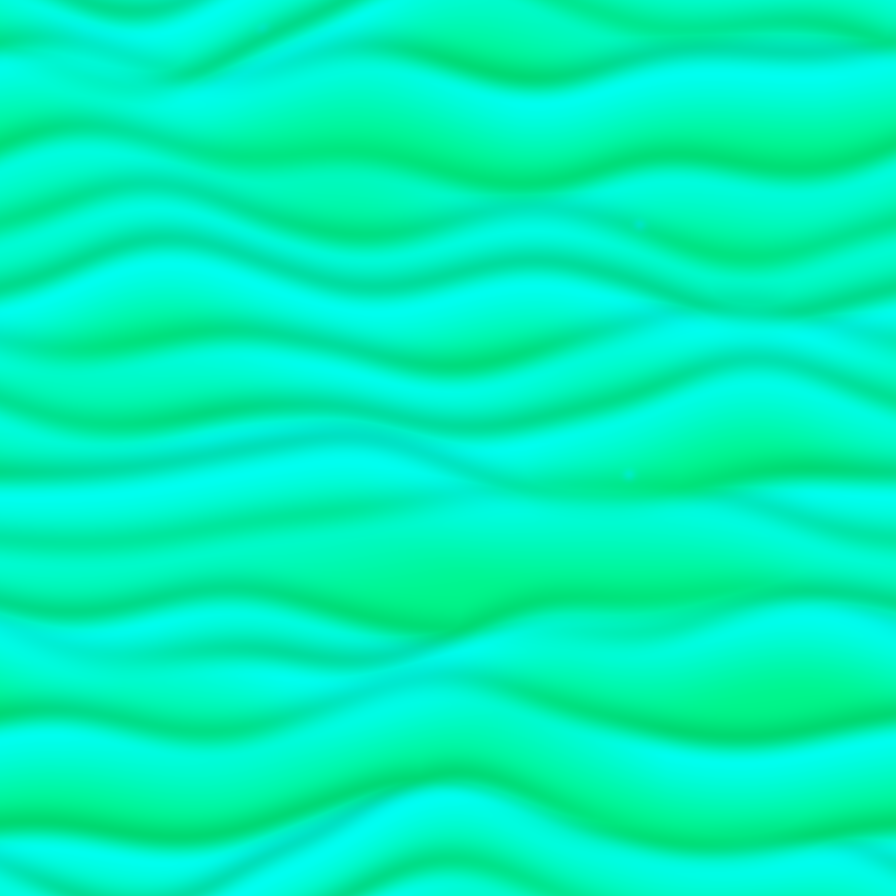
Write a WebGL 1 fragment shader that draws this texture.

```glsl
precision highp float;
// Soft horizontal waves in cyan and green. Wavy layers are painted from top
// to bottom, each fading from a cyan crest to green and shading the layer
// above it. Wrapped gradient noise bends the crests, so the result tiles.

uniform vec2 u_resolution;

const float LAYERS = 14.0;

float hash(vec2 p) {
  return fract(sin(dot(p, vec2(127.1, 311.7))) * 4375.85);
}

// Dot product of a corner's random unit gradient with the offset from it.
float corner(vec2 cell, vec2 offset, vec2 period) {
  float angle = 6.28319 * hash(floor(mod(cell + 0.5, period)));
  return dot(vec2(cos(angle), sin(angle)), offset);
}

// Gradient noise that repeats after a whole number of cells.
float noise(vec2 p, vec2 period) {
  vec2 c = floor(p);
  vec2 f = p - c;
  vec2 w = f * f * f * (f * (f * 6.0 - 15.0) + 10.0);
  vec2 e = vec2(1.0, 0.0);
  float low = mix(corner(c, f, period), corner(c + e, f - e, period), w.x);
  float high = mix(corner(c + e.yx, f - e.yx, period),
                   corner(c + 1.0, f - 1.0, period), w.x);
  return mix(low, high, w.y);
}

// Height of a layer's crest, measured down from the top edge.
float crest(float x, float i) {
  float id = floor(mod(i + 0.5, LAYERS));
  float base = (i + 0.6 * hash(vec2(id, 5.0))) / LAYERS;
  float swell = noise(vec2(x * 3.0, i * 0.5 + 0.25), vec2(3.0, 7.0));
  float taper = noise(vec2(x * 2.0 + 0.4, i + 0.43), vec2(2.0, LAYERS));
  return base + 0.1 * swell + 0.075 * taper;
}

// A few tiny soft bubbles scattered on a wrapped grid.
float bubbles(vec2 uv) {
  vec2 cell = floor(uv * 9.0);
  vec2 center = 0.2 + 0.6 * vec2(hash(cell + 20.0), hash(cell + 40.0));
  float r = length(fract(uv * 9.0) - center) / 9.0;
  return step(0.86, hash(cell + 60.0)) * exp(-r * r / 0.00005);
}

void main() {
  vec2 uv = gl_FragCoord.xy / u_resolution;
  float down = 1.0 - uv.y;
  vec3 color = vec3(0.0, 0.97, 0.6);
  float shade = 0.0;

  // Extra layers above and below the canvas join the top and bottom edges.
  for (float i = -7.0; i < 18.0; i++) {
    float depth = down - crest(uv.x, i);
    float fade = noise(vec2(uv.x * 2.0, i + 0.6), vec2(2.0, LAYERS));
    float strength = clamp(0.9 + 1.2 * fade, 0.5, 1.0);
    float cover = strength * smoothstep(-0.006, 0.03, depth);

    // Shadow along the crest, then the layer's own gradient over it.
    shade = max(shade, strength * exp(-depth * depth / 0.0004));
    shade *= 1.0 - cover;
    float green = smoothstep(0.005, 0.125, depth);
    vec3 layer = mix(vec3(0.0, 1.0, 0.98), vec3(0.0, 0.96, 0.54), green);
    color = mix(color, layer, cover);
  }

  color *= 1.0 - vec3(0.0, 0.12, 0.19) * shade;
  color.b += 0.2 * bubbles(uv) * smoothstep(0.75, 0.55, color.b);
  gl_FragColor = vec4(color, 1.0);
}
```
